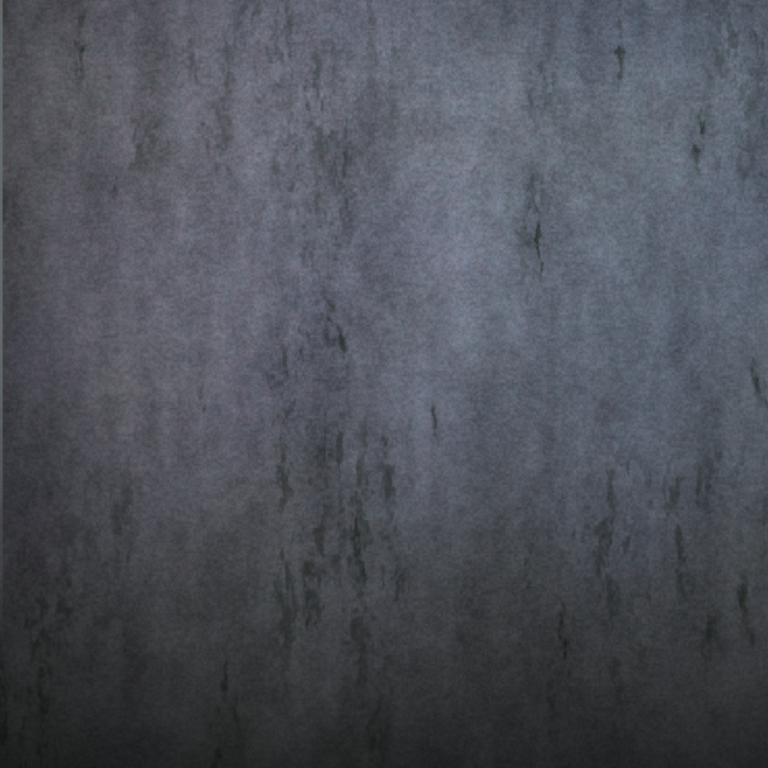
Write a WebGL 1 fragment shader that draws this texture.

```glsl
precision highp float;
uniform vec2 u_resolution;

float hash(vec2 p) {
  vec3 q = fract(p.xyx * 0.1031);
  q += dot(q, q.yzx + 33.33);
  return fract((q.x + q.y) * q.z);
}

float noise(vec2 p) {
  vec2 i = floor(p), f = fract(p);
  f = f * f * (3.0 - 2.0 * f);
  return mix(mix(hash(i), hash(i + vec2(1, 0)), f.x),
             mix(hash(i + vec2(0, 1)), hash(i + vec2(1, 1)), f.x), f.y);
}

float fbm(vec2 p) {
  float sum = 0.0, amp = 0.5;
  for (int i = 0; i < 5; i++) {
    sum += amp * noise(p);
    p = mat2(1.6, 1.2, -1.2, 1.6) * p + 17.3;
    amp *= 0.5;
  }
  return sum / 0.97;
}

// Crumbly upright scuffs gathered in long patches
float scuffs(vec2 uv) {
  vec2 p = uv + 0.02 * vec2(fbm(uv * 14.0 + 4.0), fbm(uv * 14.0 + 31.0));
  float streak = 0.4 * noise(p * vec2(75.0, 16.0) + 50.0)
               + 0.35 * noise(p * vec2(150.0, 60.0) + 9.0)
               + 0.25 * noise(p * vec2(260.0, 150.0) + 23.0);
  float patches = smoothstep(0.42, 0.7, fbm(uv * vec2(10.0, 3.5) + 71.0));
  return smoothstep(0.46, 0.78, streak) * patches;
}

// Scattered narrow gouges, frayed and nearly vertical
float gouges(vec2 uv) {
  float mark = 0.0;
  vec2 ragged = uv + 0.016 * (vec2(fbm(uv * 70.0), fbm(uv * 70.0 + 90.0)) - 0.5);
  float breaks = smoothstep(0.3, 0.7, fbm(uv * vec2(120.0, 60.0) + 20.0));
  for (int i = 0; i < 18; i++) {
    float id = float(i) * 7.0 + 3.0;
    vec2 d = ragged - vec2(hash(vec2(id, 1.0)), 0.1 + 0.85 * hash(vec2(id, 2.0)));
    d.x += d.y * (hash(vec2(id, 3.0)) - 0.3) * 0.5;
    float halfLength = mix(0.015, 0.08, hash(vec2(id, 4.0)));
    float halfWidth = mix(0.004, 0.011, hash(vec2(id, 5.0)));
    float shape = 1.0 - smoothstep(0.0, 1.3, length(d / vec2(halfWidth, halfLength)));
    mark = max(mark, shape * mix(0.5, 1.0, hash(vec2(id, 6.0))));
  }
  return mark * breaks;
}

void main() {
  vec2 uv = gl_FragCoord.xy / u_resolution;

  // Light falling off towards the foot and the sides
  float light = mix(0.138, 0.418, 1.0 - pow(1.0 - uv.y, 2.4));
  float side = abs(uv.x - 0.55) / 0.55;
  light *= 1.03 - mix(0.18, 0.34, step(uv.x, 0.55)) * side * side * side;
  light *= 1.0 - 0.1 * smoothstep(0.9, 1.0, uv.y);

  // Clouding, upright bands and mottling
  float tone = 1.0 + 0.3 * (fbm(uv * vec2(7.0, 5.0) + 12.0) - 0.5);
  tone += 0.13 * (noise(uv * vec2(24.0, 2.5) + 40.0) - 0.5);
  tone += 0.09 * (noise(uv * vec2(60.0, 7.0) + 15.0) - 0.5);
  tone += 0.24 * (fbm(uv * vec2(42.0, 30.0) + 60.0) - 0.5);

  // Fine weave and grain
  tone += 0.08 * (noise(uv * vec2(110.0, 260.0)) - 0.5);
  tone += 0.12 * (noise(uv * 210.0 + 33.0) - 0.5);
  tone += 0.14 * (noise(uv * 370.0 + 7.0) - 0.5);

  // Violet at the left, blue at the right, neutral grey near the foot
  vec3 tint = mix(vec3(0.985, 0.985, 1.09), vec3(0.92, 1.0, 1.12), smoothstep(0.1, 0.9, uv.x));
  tint = mix(vec3(0.97, 1.0, 1.03), tint, smoothstep(0.05, 0.5, uv.y));
  tint.b += 0.1 * (fbm(uv * 6.0 + 80.0) - 0.5);
  tint.r += 0.06 * (noise(uv * 120.0 + 55.0) - 0.5);
  vec3 color = light * tone * tint;

  // Dark wear with a slight green cast
  float wear = min(0.27 * scuffs(uv) + 0.5 * gouges(uv), 0.42);
  color *= 1.0 - wear * vec3(1.05, 0.95, 1.1);

  // Pale rim along the left edge
  float rim = (1.0 - smoothstep(0.002, 0.005, uv.x)) * smoothstep(0.1, 0.6, uv.y);
  color = mix(color, vec3(0.42, 0.45, 0.45), 0.8 * rim);

  gl_FragColor = vec4(color, 1.0);
}
```
